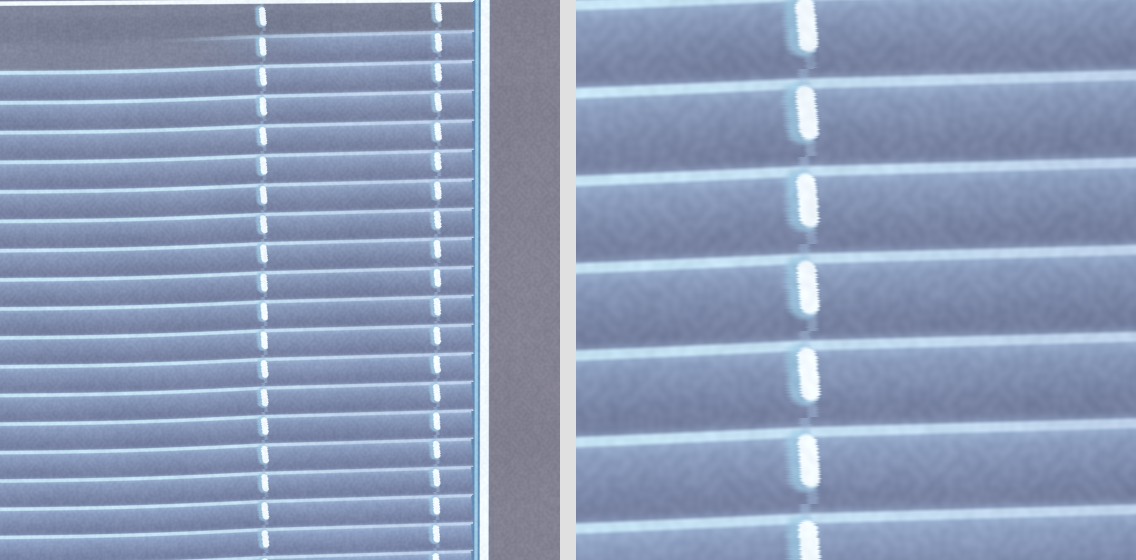
Left: the whole. Right: its middle third, enlarged.
A WebGL 2 fragment shader for this pattern:

```glsl
#version 300 es
precision highp float;

#define FIRST_SLAT 0.1302
#define PITCH 0.0536
#define PITCH_SHRINK 0.00218
#define SLAT_TILT 0.0235
#define TILT_GAIN 0.0065
#define SLAT_END 0.842
#define EDGE_WIDTH 0.0032
#define CORD_RADIUS 0.0056
#define DASH_HALF 0.0165
#define GRAIN 0.035
#define SOFTNESS 0.0016

uniform vec2 u_resolution;
out vec4 fragColor;

const vec3 SLAT_LIGHT = vec3(0.55, 0.62, 0.75);
const vec3 SLAT_SHADE = vec3(0.465, 0.505, 0.63);
const vec3 HEAD_GREY = vec3(0.50, 0.525, 0.61);
const vec3 EDGE_GLOW = vec3(0.64, 0.74, 0.86);
const vec3 EDGE_CYAN = vec3(0.79, 0.91, 0.97);
const vec3 EDGE_LILAC = vec3(0.76, 0.83, 0.93);
const vec3 CORD_WHITE = vec3(0.95, 0.98, 1.0);
const vec3 FRAME_BLUE = vec3(0.38, 0.54, 0.70);
const vec3 FRAME_PALE = vec3(0.62, 0.79, 0.89);
const vec3 WALL = vec3(0.51, 0.505, 0.57);

float hash(float n) {
    return fract(sin(n * 127.1 + 3.7) * 4375.85);
}

vec2 gradientAt(vec2 cell) {
    float angle = 6.2832 * hash(dot(cell, vec2(1.0, 57.31)));
    return vec2(cos(angle), sin(angle));
}

float gradientNoise(vec2 p) {
    vec2 i = floor(p), f = fract(p);
    vec2 u = f * f * f * (f * (f * 6.0 - 15.0) + 10.0);
    vec2 e = vec2(0.0, 1.0);
    float low = mix(dot(gradientAt(i), f), dot(gradientAt(i + e.yx), f - e.yx), u.x);
    float high = mix(dot(gradientAt(i + e), f - e), dot(gradientAt(i + 1.0), f - 1.0), u.x);
    return mix(low, high, u.y);
}

float band(float x, float a, float b, float soft) {
    return smoothstep(a - soft, a + soft, x) * (1.0 - smoothstep(b - soft, b + soft, x));
}

// Slat index: grows downwards, whole numbers lie on the bright edges
float slatIndex(vec2 p) {
    float sag = 0.0028 * sin(3.1416 * clamp(p.x / 0.47, 0.0, 1.0));
    float level = p.y + p.x * (SLAT_TILT + TILT_GAIN * p.y) - sag;
    float s = (level - FIRST_SLAT) / PITCH + 1.0;
    float t = s - 1.0;
    return s + PITCH_SHRINK * t * t;
}

vec3 slats(vec2 p, float n, float soft) {
    float row = floor(n), phase = n - row;
    vec3 color = mix(SLAT_LIGHT, SLAT_SHADE, smoothstep(0.05, 0.85, phase));
    color *= 0.985 + 0.03 * hash(row);
    color += vec3(-0.005, 0.006, 0.022) * (p.y - 0.4);

    // Plain head slats, dimmer towards the left
    float head = 1.0 - smoothstep(0.3, 0.6, p.x);
    head = n < 0.0 ? 1.0 : n < 1.0 ? head : 0.0;
    color = mix(color, HEAD_GREY - 0.03 * band(n, -0.8, 0.0, 0.2), head);

    // Bright edge with a soft halo, sharper above than below
    float nearest = floor(n + 0.5);
    float d = (n - nearest) * PITCH;
    float strength = nearest < 0.0 ? 0.0 : nearest < 1.0 ? smoothstep(0.25, 0.6, p.x) * 0.75 : 1.0;
    strength *= 0.92 + 0.12 * gradientNoise(vec2(p.x * 30.0, nearest * 3.3));
    float spread = d > 0.0 ? 0.0068 : 0.0048;
    float width = EDGE_WIDTH * mix(1.05, 0.85, p.x);
    float line = 1.0 - smoothstep(width - soft, width + soft, abs(d));
    color = mix(color, EDGE_GLOW, 0.75 * strength * exp(-d * d / (spread * spread)));
    return mix(color, mix(EDGE_CYAN, EDGE_LILAC, smoothstep(0.3, 0.8, p.x)), line * strength);
}

// Ladder cord showing as one leaning dash per slat
vec3 addCord(vec3 color, vec2 p, float n, float x, float soft) {
    float row = floor(n + 0.17);
    float along = (fract(n + 0.17) - 0.5) * PITCH;
    float across = p.x - x - 0.09 * along - 0.0012 * (hash(row + x * 40.0) - 0.5);
    float straight = DASH_HALF - CORD_RADIUS;
    float d = length(vec2(across, max(abs(along) - straight, 0.0))) - CORD_RADIUS;
    float rim = 1.0 - smoothstep(0.0, 0.004, d + 0.4 * across);
    color = mix(color, EDGE_GLOW, 0.45 * (1.0 - smoothstep(0.001, 0.005, abs(across))));
    color = mix(color, FRAME_PALE, 0.75 * rim);
    return mix(color, CORD_WHITE, 1.0 - smoothstep(-soft, soft, d));
}

void main() {
    vec2 p = gl_FragCoord.xy / u_resolution;
    p.y = 1.0 - p.y;
    float soft = max(SOFTNESS, 0.75 / min(u_resolution.x, u_resolution.y));
    float n = slatIndex(p);

    vec3 color = slats(p, n, soft);
    color = addCord(color, p, n, 0.469 + 0.005 * p.y, soft);
    color = addCord(color, p, n, 0.783 - 0.004 * p.y, soft);

    // Head rail
    float rail = p.y + 0.008 * p.x;
    color = mix(color, CORD_WHITE, band(rail, 0.0025, 0.0105, soft));

    // Slat ends, side frame and wall
    float x = p.x + 0.002 * (p.y - 0.5);
    float end = SLAT_END + 0.004 * fract(n);
    color = mix(color, FRAME_BLUE, smoothstep(end - soft, end + soft, x));
    color = mix(color, FRAME_PALE, band(x, 0.848, 0.854, soft));
    color = mix(color, WALL + 0.02 * (x - 0.93), smoothstep(0.870, 0.877, x));
    color = mix(color, CORD_WHITE, band(x, 0.8575, 0.8735, soft));

    // Fine grain over broad mottling
    float grain = gradientNoise(p * 170.0) + 0.6 * gradientNoise(p * 60.0 + 9.0);
    color += GRAIN * grain + 0.02 * gradientNoise(p * 7.0 + 31.0);
    fragColor = vec4(clamp(color, 0.0, 1.0), 1.0);
}
```
